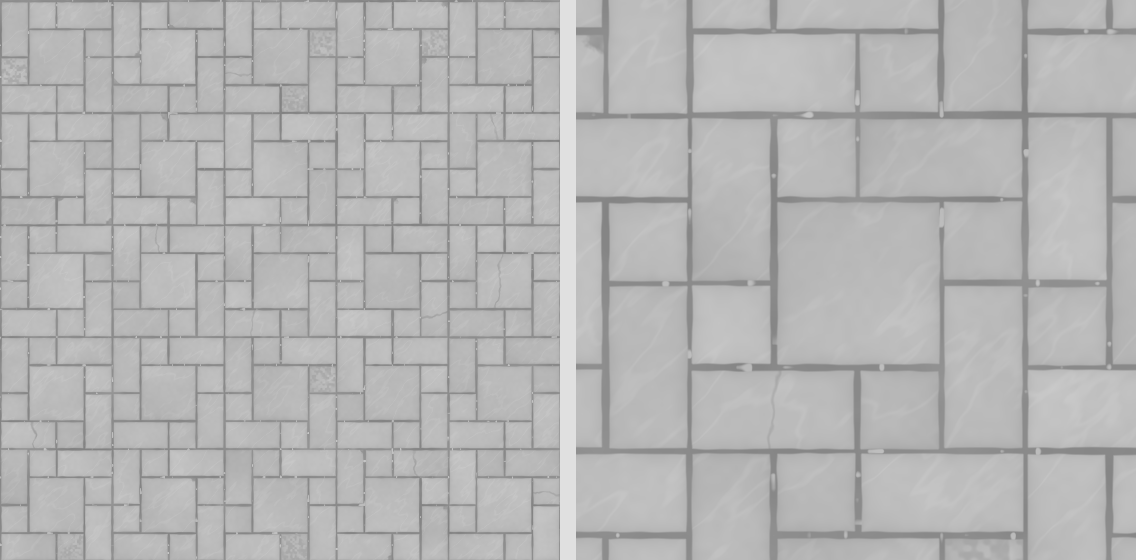
Left: the whole. Right: its middle third, enlarged.
This texture is drawn by a Shadertoy shader. Its source:

```glsl
// Worn grey stone paving: a pinwheel of slabs around a large square, 5 by 5 repeats.

const float REPEATS = 5.0;
const float UNITS = 4.0;             // small-slab widths per repeat
const float JOINT_HALF_WIDTH = 0.036;
const vec3 STONE = vec3(0.732);
const vec3 WORN_STONE = vec3(0.64);
const vec3 JOINT = vec3(0.545);

struct Slab { vec2 local; vec2 halfSize; float index; };

float hash(vec2 p) {
    vec3 q = fract(p.xyx * 0.1031);
    q += dot(q, q.yzx + 33.33);
    return fract((q.x + q.y) * q.z);
}

vec2 hash2(vec2 p) {
    return vec2(hash(p), hash(p + 47.3));
}

float noise(vec2 p) {
    vec2 i = floor(p), f = fract(p);
    f = f * f * (3.0 - 2.0 * f);
    return mix(mix(hash(i), hash(i + vec2(1, 0)), f.x),
               mix(hash(i + vec2(0, 1)), hash(i + vec2(1, 1)), f.x), f.y);
}

float fbm(vec2 p) {
    float sum = 0.0, amplitude = 0.5;
    for (int i = 0; i < 4; i++) {
        sum += amplitude * noise(p);
        p = mat2(1.6, 1.2, -1.2, 1.6) * p + 7.1;
        amplitude *= 0.5;
    }
    return sum / 0.9375;
}

// Slab containing p, where p runs from -2 to 2 across one repeat.
Slab findSlab(vec2 p) {
    if (max(abs(p.x), abs(p.y)) < 1.0) return Slab(p, vec2(1.0), 0.0);
    for (int side = 0; side < 4; side++) {
        if (p.y <= -1.0 && p.x >= -1.0) {
            bool small = p.x < 0.0;
            vec2 centre = vec2(small ? -0.5 : 1.0, -1.5);
            vec2 halfSize = vec2(small ? 0.5 : 1.0, 0.5);
            return Slab(p - centre, halfSize, float(2 * side + (small ? 1 : 2)));
        }
        p = vec2(p.y, -p.x);
    }
    return Slab(p, vec2(1.0), 0.0);
}

// Distance inwards from the edge of a box with slightly rounded corners.
float insetDistance(vec2 p, vec2 halfSize, float radius) {
    vec2 q = abs(p) - halfSize + radius;
    return radius - length(max(q, 0.0)) - min(max(q.x, q.y), 0.0);
}

// Soft clouds, diagonal veins and a gentle tilt of tone within one slab.
float stoneTone(vec2 pos, vec2 local, vec2 seed) {
    vec2 shifted = pos + 30.0 * hash2(seed + 3.0);
    vec2 along = vec2(shifted.x - shifted.y, shifted.x + shifted.y);
    float vein = 1.0 - abs(2.0 * fbm(along * vec2(0.5, 1.5)) - 1.0);
    float tone = 0.03 * (hash(seed) - 0.5);
    tone += 0.055 * (fbm(shifted * 0.9) - 0.5);
    tone += 0.02 * smoothstep(0.9, 1.0, vein);
    tone += 0.025 * dot(local, hash2(seed + 9.0) - 0.5);
    return tone + 0.012 * (noise(pos * 9.0) - 0.5);
}

// Crumbled corner on a few slabs.
float cornerChip(Slab slab, vec2 pos, vec2 seed, float chance) {
    vec2 corner = slab.halfSize * (2.0 * step(0.5, hash2(seed + 17.0)) - 1.0);
    float reach = 0.12 + 0.3 * fbm(pos * 5.0);
    float chip = 1.0 - smoothstep(reach - 0.1, reach, length(slab.local - corner));
    return chip * step(hash(seed + 21.0), chance);
}

// Pitted surface on a few small squares.
float pitting(Slab slab, vec2 pos, vec2 seed, float chance) {
    float isSmall = step(slab.halfSize.x, 0.6);
    float patches = smoothstep(0.3, 0.55, fbm(pos * 2.5));
    float grains = smoothstep(0.2, 0.8, noise(pos * 13.0));
    return isSmall * step(hash(seed + 31.0), chance) * patches * grains;
}

// Thin wandering crack across a few slabs.
float crack(Slab slab, vec2 pos, vec2 seed, float chance, float pixel) {
    float bend = 0.35 * (fbm(pos * 2.2) - 0.5);
    float offset = 0.5 * (hash(seed + 41.0) - 0.5);
    float slope = 0.7 * (hash(seed + 43.0) - 0.5);
    float away = abs(slab.local.x + slope * slab.local.y + offset + bend);
    float line = 1.0 - smoothstep(0.0, 0.025 + pixel, away);
    return line * step(hash(seed + 45.0), chance) * (0.4 + 0.6 * noise(pos * 4.0));
}

void mainImage(out vec4 fragColor, in vec2 fragCoord) {
    vec2 uv = fragCoord / iResolution.xy;
    float pixel = REPEATS * UNITS / iResolution.y;
    vec2 pos = vec2(uv.x, 1.0 - uv.y) * REPEATS * UNITS - vec2(0.02, 0.04);
    vec2 repeatId = mod(floor(pos / UNITS), REPEATS);
    Slab slab = findSlab(mod(pos, UNITS) - 0.5 * UNITS);
    vec2 seed = repeatId * 13.0 + vec2(slab.index * 3.7, slab.index + 5.0);

    // Slabs sit slightly askew, with uneven edges.
    vec2 shift = 0.024 * (hash2(seed + 11.0) - 0.5);
    float edge = insetDistance(slab.local + shift, slab.halfSize, 0.05);
    edge += 0.018 * (noise(pos * 5.0) - 0.5);

    // Stone face, darker towards its joints; wear gathers near the top.
    float wear = 0.015 + 0.1 * exp(-0.7 * repeatId.y);
    vec3 color = STONE + stoneTone(pos, slab.local, seed);
    color -= 0.045 * exp(-14.0 * max(edge - JOINT_HALF_WIDTH, 0.0));
    color = mix(color, WORN_STONE, 0.75 * pitting(slab, pos, seed, wear));
    color = mix(color, JOINT, 0.6 * crack(slab, pos, seed, 0.5 * wear + 0.01, pixel));
    float chip = cornerChip(slab, pos, seed, wear);
    color = mix(color, mix(JOINT, WORN_STONE, noise(pos * 11.0)), 0.85 * chip);

    // Joints with patchy dirt and occasional pale grains.
    vec3 joint = JOINT + 0.12 * (fbm(pos * 0.8 + 20.0) - 0.5);
    joint += 0.2 * smoothstep(0.86, 0.96, noise(pos * 7.0 + 60.0));
    float soft = 0.5 * pixel + 0.008;
    float face = smoothstep(JOINT_HALF_WIDTH - soft, JOINT_HALF_WIDTH + soft, edge);
    fragColor = vec4(mix(joint, color, face), 1.0);
}
```
